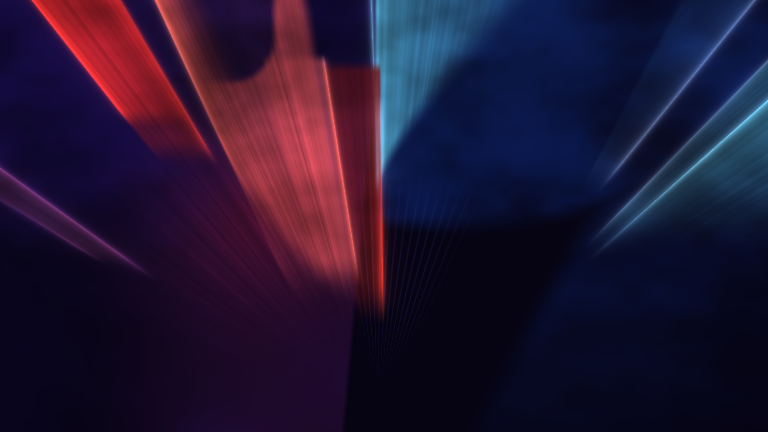
Give the GLSL for this background, as a Shadertoy shader.

```glsl
// Red and cyan sheets of light fanning out over a dark violet haze.

// Places are in units of canvas height, origin at the lower left.
const vec2 FAN_CENTER = vec2(0.875, 0.03);
const float STREAK_FREQ = 95.0;
const float RIM_WIDTH = 0.005;
const float GLOW_WIDTH = 0.024;

const vec3 NIGHT = vec3(0.022, 0.012, 0.070);
const vec3 VIOLET = vec3(0.050, 0.026, 0.160);
const vec3 PLUM = vec3(0.085, 0.020, 0.075);
const vec3 WINE = vec3(0.29, 0.06, 0.16);
const vec3 NAVY = vec3(0.012, 0.062, 0.175);
const vec3 TEAL = vec3(0.20, 0.43, 0.54);
const vec3 RED = vec3(0.62, 0.11, 0.13);
const vec3 SALMON = vec3(0.72, 0.26, 0.27);
const vec3 EMBER = vec3(0.90, 0.24, 0.14);
const vec3 PEACH = vec3(0.90, 0.45, 0.34);
const vec3 LILAC = vec3(0.50, 0.58, 0.70);
const vec3 ICE = vec3(0.45, 0.72, 0.80);
const vec3 MAUVE = vec3(0.40, 0.18, 0.36);

float hash(vec2 p) {
    p = fract(p * vec2(0.1031, 0.1137));
    p += dot(p, p.yx + 33.33);
    return fract((p.x + p.y) * p.x * 7.31);
}

float noise(vec2 p) {
    vec2 i = floor(p), f = fract(p);
    f = f * f * (3.0 - 2.0 * f);
    return mix(mix(hash(i), hash(i + vec2(1, 0)), f.x),
               mix(hash(i + vec2(0, 1)), hash(i + vec2(1, 1)), f.x), f.y);
}

float fbm(vec2 p) {
    float sum = 0.0, amp = 0.5;
    for (int i = 0; i < 4; i++) {
        sum += amp * noise(p);
        p = p * 2.03 + 17.0;
        amp *= 0.5;
    }
    return sum;
}

float below(float edge, float soft, float x) {
    return 1.0 - smoothstep(edge - soft, edge + soft, x);
}

float roundBox(vec2 p, vec2 halfSize, float r) {
    vec2 q = abs(p) - halfSize + r;
    return length(max(q, 0.0)) + min(max(q.x, q.y), 0.0) - r;
}

// Sheet hanging from the edge top-bottom; x is its fill, y its bright rim.
// Widths are horizontal, and a negative one extends to the left.
vec2 sheet(vec2 p, vec2 top, vec2 bottom, float topWidth, float bottomWidth) {
    vec2 span = bottom - top;
    float t = (p.y - top.y) / span.y;
    float w = mix(topWidth, bottomWidth, clamp(t, 0.0, 1.0));
    float d = (p.x - top.x - span.x * t) * sign(w);
    float fade = smoothstep(-0.06, 0.0, t) * below(0.97, 0.1, t);
    float u = max(d, 0.0) / abs(w);
    float fill = smoothstep(-0.004, 0.004, d) * below(1.0, 0.06, u);
    fill *= (0.7 + 0.3 * exp(-4.0 * u)) * mix(1.0, 0.75, clamp(t, 0.0, 1.0));
    float across = abs(d * span.y) / length(span);
    float inside = d > 0.0 ? 1.0 : 0.35;
    float rim = exp(-across / RIM_WIDTH) + 0.35 * inside * exp(-across / GLOW_WIDTH);
    return vec2(fill, rim) * fade;
}

void mainImage(out vec4 fragColor, in vec2 fragCoord) {
    vec2 p = fragCoord / iResolution.y;
    p.x *= 1.7778 * iResolution.y / iResolution.x;
    vec2 ray = p - FAN_CENTER;
    float angle = atan(ray.x, ray.y);
    float streak = noise(vec2(angle * STREAK_FREQ, 3.0)) * 0.4
                 + noise(vec2(angle * STREAK_FREQ * 2.3, 5.0)) * 0.3
                 + noise(vec2(angle * STREAK_FREQ * 0.3, 9.0)) * 0.3;
    float cloud = smoothstep(0.15, 0.8, fbm(p * vec2(4.0, 6.0) + 4.0));
    float grain = (0.78 + 0.44 * streak) * (0.65 + 0.7 * cloud);

    // Haze: violet at the left, plum under the red fan, navy at the right
    float plumEdge = below(0.794 + 0.092 * p.y, 0.008, p.x);
    float rightSide = smoothstep(0.866, 0.874, p.x);
    vec3 col = NIGHT;
    col += VIOLET * plumEdge * mix(0.25, 1.0, smoothstep(0.25, 0.6, p.y)) * (0.3 + cloud);
    col += PLUM * plumEdge * smoothstep(0.1, 0.65, p.x) * below(0.45, 0.4, p.y);
    vec2 halo = (p - vec2(0.62, 0.49)) / vec2(0.22, 0.2);
    col = mix(col, WINE * (0.7 + 0.6 * streak), 0.8 * exp(-dot(halo, halo)) * plumEdge);
    float dome = length((p - vec2(1.06, 1.0)) / vec2(0.75, 0.525));
    float slope = p.x - 1.08 - 0.55 * p.y;
    float flank = smoothstep(-0.03, 0.06, slope) * smoothstep(-0.25, 0.4, p.y);
    float blue = max(rightSide * below(1.0, 0.05, dome), 0.6 * flank);
    col += NAVY * blue * (0.25 + 1.1 * cloud);

    // Teal curtain whose lower border sweeps up to the right
    float along = max(p.x - 0.875, 0.0);
    float sweep = 0.57 + 1.15 * pow(along, 0.8);
    float curtain = smoothstep(-0.02 - 0.25 * along, 0.03 + 0.1 * along, p.y - sweep);
    curtain *= rightSide * exp(-3.2 * along);
    col = mix(col, TEAL * grain, curtain * 0.95);
    col += TEAL * 0.13 * rightSide * exp(-2.5 * along) * smoothstep(0.6, 1.0, p.y) * cloud;
    vec2 s = sheet(p, vec2(0.859, 1.0), vec2(0.875, 0.56), 0.05, 0.03);
    col += ICE * s.y * 0.55;

    // Red sheets
    s = sheet(p, vec2(0.278, 1.0), vec2(0.493, 0.634), -0.2, -0.13);
    col = mix(col, RED * 0.7 * grain, s.x * 0.8);
    col += EMBER * s.y * 0.4;
    s = sheet(p, vec2(0.074, 1.0), vec2(0.296, 0.718), 0.204, 0.148);
    col = mix(col, RED * grain, s.x);
    col += EMBER * s.y * 0.45;
    s = sheet(p, vec2(0.88, 0.83), vec2(0.887, 0.28), -0.13, -0.06);
    col = mix(col, RED * 0.6 * grain, s.x * 0.9);
    col += EMBER * s.y * 0.6 * below(0.56, 0.12, p.y);
    col += LILAC * s.y * 0.4 * smoothstep(0.5, 0.7, p.y) * below(0.76, 0.04, p.y);

    // Salmon sheet, dimmed by a dark lobe above and a slanted border below
    s = sheet(p, vec2(0.359, 1.0), vec2(0.67, 0.33), 0.345, 0.15);
    float shade = below(0.0, 0.012, roundBox(p - vec2(0.45, 1.02), vec2(0.185, 0.21), 0.1));
    shade *= smoothstep(0.0, 0.13, p.x - 0.359 - 0.471 * (1.0 - p.y));
    float lower = smoothstep(-0.045, 0.045, p.y - 0.583 + 1.2 * (p.x - 0.556));
    float glow = mix(0.8, 1.12, smoothstep(0.45, 0.75, p.x));
    col = mix(col, SALMON * glow * grain, s.x * (1.0 - 0.88 * shade) * mix(0.22, 1.0, lower));
    col += PEACH * s.y * 0.5 * smoothstep(0.5, 0.9, p.y);
    s = sheet(p, vec2(0.752, 0.85), vec2(0.829, 0.36), -0.14, -0.1);
    col = mix(col, SALMON * grain, s.x * 0.4);
    col += PEACH * s.y * 0.5;

    // Cyan sheets at the right
    s = sheet(p, vec2(1.748, 1.0), vec2(1.405, 0.579), -0.17, -0.05);
    col += TEAL * s.x * 0.14 * grain + LILAC * s.y * 0.5;
    s = sheet(p, vec2(1.914, 1.0), vec2(1.384, 0.458), 0.12, 0.04);
    col = mix(col, TEAL * 0.7 * grain, s.x * 0.75);
    col += LILAC * s.y * 0.35;
    s = sheet(p, vec2(2.036, 1.0), vec2(1.389, 0.421), 0.5, 0.4);
    float lit = smoothstep(0.38, 0.66, p.y);
    col = mix(col, TEAL * 0.85 * grain, s.x * 0.95 * lit);
    col += ICE * s.y * 0.6 * mix(0.5, 1.0, lit);

    // Mauve band at the left, with its two rims
    s = sheet(p, vec2(-0.2, 0.755), vec2(0.336, 0.37), -0.13, -0.07);
    col = mix(col, MAUVE * 0.65 * grain, s.x * 0.8 * smoothstep(0.36, 0.44, p.y));
    col += MAUVE * s.y * 0.65;
    s = sheet(p, vec2(-0.2, 0.66), vec2(0.22, 0.403), 0.1, 0.07);
    col += MAUVE * s.y * 0.4;

    // Fine rays in the dark centre
    float rays = pow(0.5 + 0.5 * sin(angle * 150.0), 6.0) * below(0.28, 0.12, abs(angle - 0.12));
    col += vec3(0.04, 0.04, 0.10) * rays * below(0.5, 0.14, p.y) * smoothstep(0.05, 0.3, p.y);

    fragColor = vec4(clamp(col, 0.0, 1.0), 1.0);
}
```
